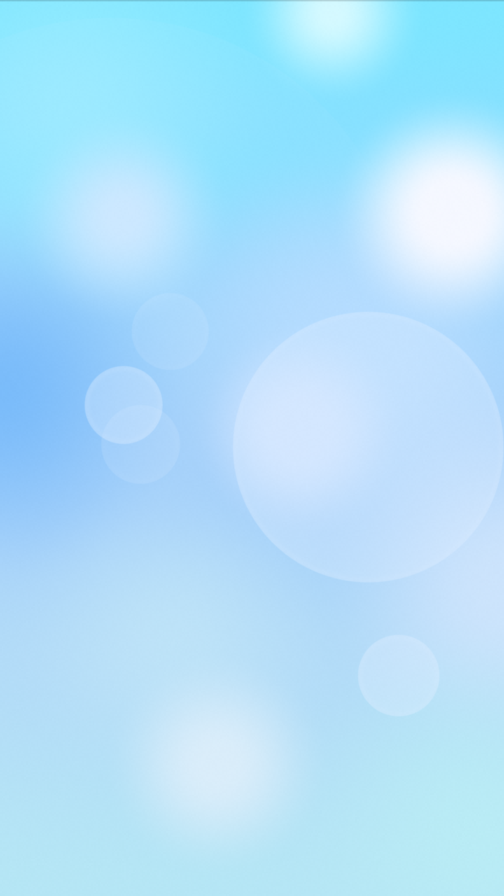
Write a Shadertoy shader that draws this background.

```glsl
// Soft sky-blue bokeh: a vertical colour ramp is tinted by wide blurred
// glows, then overlaid with thin translucent discs and a trace of grain.
// Lengths are fractions of the canvas height; the origin is at lower left.

const int GLOWS = 11;
const int DISCS = 5;

// Each glow: centre.xy, solid core radius, outer fade radius.
const vec4 GLOW_SHAPE[GLOWS] = vec4[](
    vec4(0.000, 0.565, 0.000, 0.230),   // deep blue, left edge
    vec4(0.080, 0.880, 0.000, 0.260),   // pale cyan, upper left
    vec4(0.400, 0.620, 0.040, 0.250),   // lavender haze, centre right
    vec4(0.195, 0.290, 0.000, 0.200),   // pale haze, lower left
    vec4(0.570, 0.350, 0.020, 0.220),   // pale haze, right edge
    vec4(0.540, 0.080, 0.000, 0.240),   // aqua, lower right
    vec4(0.371, 0.985, 0.005, 0.105),   // top light
    vec4(0.137, 0.757, 0.010, 0.125),   // upper left light
    vec4(0.505, 0.763, 0.030, 0.140),   // brightest light
    vec4(0.335, 0.520, 0.025, 0.125),   // light inside the large disc
    vec4(0.243, 0.147, 0.015, 0.130));  // lower light

// Colour of each glow, with its strength in w.
const vec4 GLOW_TINT[GLOWS] = vec4[](
    vec4(0.45, 0.72, 0.98, 0.85),
    vec4(0.66, 0.94, 1.00, 0.55),
    vec4(0.73, 0.87, 1.00, 0.75),
    vec4(0.76, 0.90, 0.97, 0.70),
    vec4(0.82, 0.90, 0.99, 0.85),
    vec4(0.73, 0.93, 0.96, 0.80),
    vec4(0.85, 0.98, 1.00, 0.95),
    vec4(0.81, 0.91, 1.00, 0.95),
    vec4(0.96, 0.97, 1.00, 1.00),
    vec4(0.83, 0.90, 1.00, 0.85),
    vec4(0.86, 0.93, 0.98, 0.95));

// Each disc: centre.xy, radius, opacity.
const vec4 DISC[DISCS] = vec4[](
    vec4(0.411, 0.501, 0.151, 0.34),
    vec4(0.138, 0.548, 0.0435, 0.34),
    vec4(0.157, 0.504, 0.044, 0.14),
    vec4(0.190, 0.630, 0.043, 0.13),
    vec4(0.445, 0.246, 0.0455, 0.36));

const vec3 DISC_COLOR = vec3(0.87, 0.93, 1.00);

float hash(vec2 p) {
    return fract(sin(dot(p, vec2(12.9898, 78.233))) * 43758.5453);
}

// Vertical ramp from pale aqua through sky blue to bright cyan.
vec3 skyRamp(float y) {
    vec3 c = mix(vec3(0.71, 0.90, 0.96), vec3(0.70, 0.86, 0.97), smoothstep(0.0, 0.28, y));
    c = mix(c, vec3(0.65, 0.82, 0.98), smoothstep(0.25, 0.45, y));
    c = mix(c, vec3(0.63, 0.84, 0.99), smoothstep(0.50, 0.70, y));
    c = mix(c, vec3(0.53, 0.88, 1.00), smoothstep(0.65, 0.84, y));
    return mix(c, vec3(0.49, 0.90, 1.00), smoothstep(0.84, 1.0, y));
}

float glowMask(vec2 p, vec4 shape) {
    return 1.0 - smoothstep(shape.z, shape.w, length(p - shape.xy));
}

float discMask(vec2 p, vec2 centre, float radius, float edge) {
    return 1.0 - smoothstep(-edge, edge, length(p - centre) - radius);
}

// Thin bright band just inside a circle's edge.
float rimMask(vec2 p, vec2 centre, float radius, float width) {
    float d = (length(p - centre) - radius + width) / width;
    return exp(-d * d);
}

void mainImage(out vec4 fragColor, in vec2 fragCoord) {
    vec2 p = fragCoord / iResolution.y;
    p.x *= 0.5625 * iResolution.y / iResolution.x;
    float edge = 1.0 / iResolution.y;

    vec3 color = skyRamp(p.y);

    // Blurred glows
    for (int i = 0; i < GLOWS; i++) {
        vec4 tint = GLOW_TINT[i];
        color = mix(color, tint.rgb, tint.w * glowMask(p, GLOW_SHAPE[i]));
    }

    // Very faint large circle at the upper left, fading downwards
    vec2 haloCentre = vec2(0.124, 0.648);
    float halo = discMask(p, haloCentre, 0.332, edge) * smoothstep(0.70, 0.95, p.y);
    color = mix(color, DISC_COLOR, 0.06 * halo);

    // Translucent discs with a slight rim
    for (int i = 0; i < DISCS; i++) {
        vec4 disc = DISC[i];
        float inside = discMask(p, disc.xy, disc.z, edge);
        float rim = rimMask(p, disc.xy, disc.z, 0.003);
        color = mix(color, DISC_COLOR, disc.w * inside * (1.0 + 0.2 * rim));
    }

    // Thin darker line along the top, then fine grain against banding
    color *= 1.0 - 0.15 * smoothstep(0.9975, 0.9995, p.y);
    color += (hash(floor(p * 512.0)) - 0.5) * 0.006;

    fragColor = vec4(clamp(color, 0.0, 1.0), 1.0);
}
```
